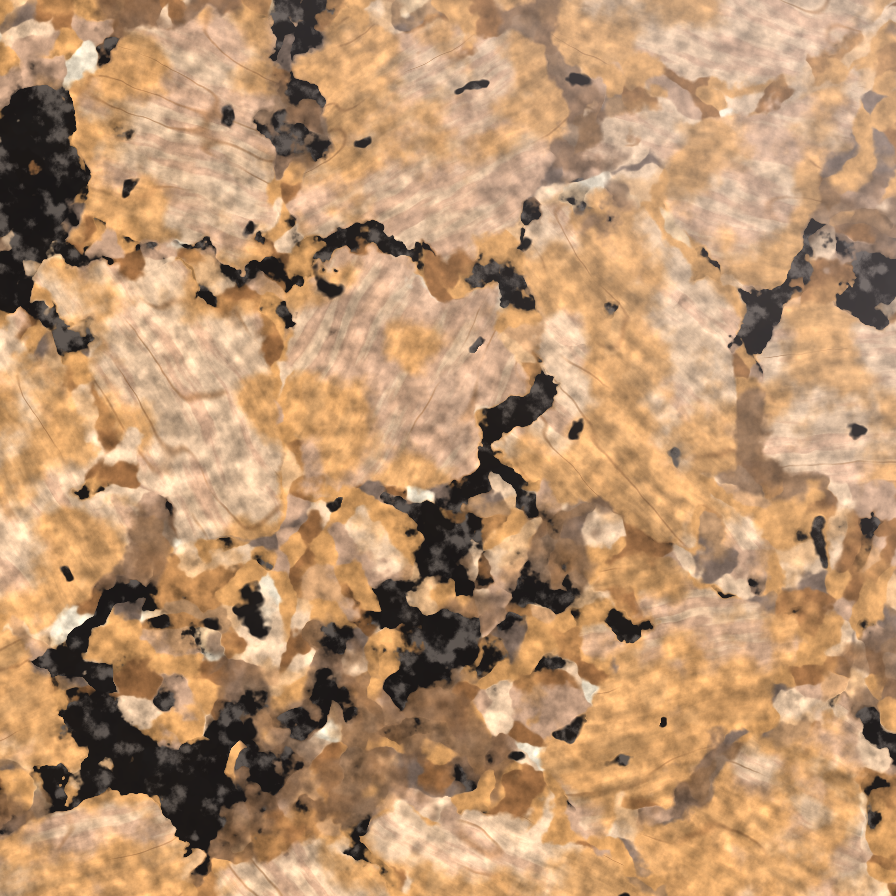
A WebGL 2 fragment shader for this texture:

```glsl
#version 300 es
precision highp float;
// Polished granite: streaked feldspar crystals in a grainy matrix with black mica clusters.
uniform vec2 u_resolution;
out vec4 fragColor;

const vec3 ORANGE = vec3(0.83, 0.61, 0.38);
const vec3 CREAM = vec3(0.93, 0.79, 0.65);
const vec3 ROSE = vec3(0.76, 0.61, 0.50);
const vec3 BROWN = vec3(0.58, 0.40, 0.25);
const vec3 SMOKE = vec3(0.49, 0.41, 0.36);

float hash(vec2 p) {
    return fract(sin(dot(p, vec2(127.1, 311.7))) * 43758.5453);
}

vec2 hash2(vec2 p) {
    return vec2(hash(p), hash(p + 57.3));
}

float noise(vec2 p) {
    vec2 i = floor(p), f = fract(p);
    f = f * f * (3.0 - 2.0 * f);
    return mix(mix(hash(i), hash(i + vec2(1, 0)), f.x),
               mix(hash(i + vec2(0, 1)), hash(i + vec2(1, 1)), f.x), f.y);
}

float fbm(vec2 p) {
    float sum = 0.0, amp = 0.516;
    for (int i = 0; i < 5; i++) {
        sum += amp * noise(p);
        p = mat2(1.6, 1.2, -1.2, 1.6) * p + 7.3;
        amp *= 0.5;
    }
    return sum;
}

// Nearest cell: xy = cell id, z = gap to the second nearest, w = distance
vec4 cells(vec2 p) {
    vec2 base = floor(p), id = base;
    float near = 9.0, next = 9.0;
    for (int y = -1; y <= 1; y++)
    for (int x = -1; x <= 1; x++) {
        vec2 c = base + vec2(x, y);
        float d = distance(p, c + 0.1 + 0.8 * hash2(c));
        if (d < near) { next = near; near = d; id = c; }
        else next = min(next, d);
    }
    return vec4(id, next - near, near);
}

vec3 mineral(float h) {
    if (h < 0.32) return ORANGE;
    if (h < 0.49) return CREAM;
    if (h < 0.64) return ROSE;
    if (h < 0.86) return BROWN;
    return h < 0.95 ? SMOKE : vec3(0.95, 0.89, 0.79);
}

// Small grains blended softly across their borders; w = blended random value
vec4 grains(vec2 p) {
    vec2 base = floor(p);
    vec4 sum = vec4(0.0);
    float total = 0.0;
    for (int y = -1; y <= 1; y++)
    for (int x = -1; x <= 1; x++) {
        vec2 c = base + vec2(x, y);
        float w = exp(-22.0 * distance(p, c + hash2(c)));
        sum += w * vec4(mineral(hash(c + 11.7)), hash(c + 23.1));
        total += w;
    }
    return sum / total;
}

// Feldspar with directional streaks, rusty stains and fine cracks
vec3 feldspar(vec2 p, vec2 id) {
    float angle = (hash(id + 3.1) - 0.5) * 2.2;
    vec2 q = mat2(cos(angle), -sin(angle), sin(angle), cos(angle)) * p;
    q.y += 0.03 * fbm(p * 9.0);
    float streak = fbm(q * vec2(14.0, 85.0));
    float stain = fbm(p * 13.0 + 31.0);
    vec3 col = mix(CREAM, ROSE, smoothstep(0.40, 0.62, streak + 0.25 * (hash(id + 8.2) - 0.5)));
    col = mix(col, ORANGE, 0.9 * smoothstep(0.40, 0.58, stain + 0.22 * (hash(id + 5.5) - 0.4)));
    float crack = 1.0 - smoothstep(0.0, 0.035, abs(noise(q * vec2(7.0, 32.0) + 4.0) - 0.5));
    col = mix(col, BROWN, 0.55 * crack * smoothstep(0.42, 0.58, fbm(p * 11.0 + 70.0)));
    return col * (0.72 + 0.56 * streak);
}

void main() {
    vec2 p = gl_FragCoord.xy / min(u_resolution.x, u_resolution.y);
    vec2 warp = vec2(fbm(p * 14.0), fbm(p * 14.0 + 40.0)) - 0.5;

    // Large crystals with ragged outlines
    vec4 big = cells(p * 3.7 + warp * 0.45 + 2.6);
    float ragged = big.z + 0.3 * (fbm(p * 24.0 + 9.0) - 0.5);
    float crystal = smoothstep(0.10, 0.17, ragged) * smoothstep(0.0, 0.06, big.z);
    crystal *= step(hash(big.xy + 1.9), 0.74);

    // Matrix of small grains with smoky quartz and rust
    vec4 grain = grains(p * 34.0 + warp * 3.0);
    vec3 col = mix(grain.rgb, ORANGE, 0.5 * smoothstep(0.48, 0.62, fbm(p * 17.0 + 5.0)));
    float smoky = smoothstep(0.57, 0.63, fbm(p * 8.0 + 63.0) + 0.12 * (grain.w - 0.5));
    col = mix(col, mix(BROWN * 0.85, SMOKE, fbm(p * 30.0 + 2.0)), 0.8 * smoky);
    col = mix(col, feldspar(p, big.xy), crystal * 0.93);

    // Fine mottling
    col *= 0.62 + 0.76 * fbm(p * 75.0);

    // Black mica: ragged clusters between crystals, plus scattered flecks
    float mica = 0.6 * fbm(p * 6.0 + 17.0) + 0.4 * fbm(p * 27.0 + 3.0)
               + 0.16 * (grain.w - 0.5) - 0.2 * crystal;
    vec4 fleck = cells(p * 26.0 + warp * 2.5);
    float dark = smoothstep(0.578, 0.606, mica);
    dark = max(dark, step(0.955, hash(fleck.xy + 6.4)) * (1.0 - smoothstep(0.18, 0.30, fleck.w)));
    col *= 1.0 - 0.25 * smoothstep(0.53, 0.59, mica);
    vec3 black = mix(vec3(0.09, 0.08, 0.08), vec3(0.36, 0.33, 0.31),
                     smoothstep(0.50, 0.75, fbm(p * 60.0 + 21.0)));
    col = mix(col, black, 0.96 * dark);

    // Cool sheen toward the upper right
    float sheen = smoothstep(0.9, 1.9, p.x + p.y + 0.3 * (fbm(p * 3.0) - 0.5));
    col = mix(col, vec3(0.78, 0.74, 0.76), 0.25 * sheen);
    fragColor = vec4(clamp(col * 1.03, 0.0, 1.0), 1.0);
}
```
